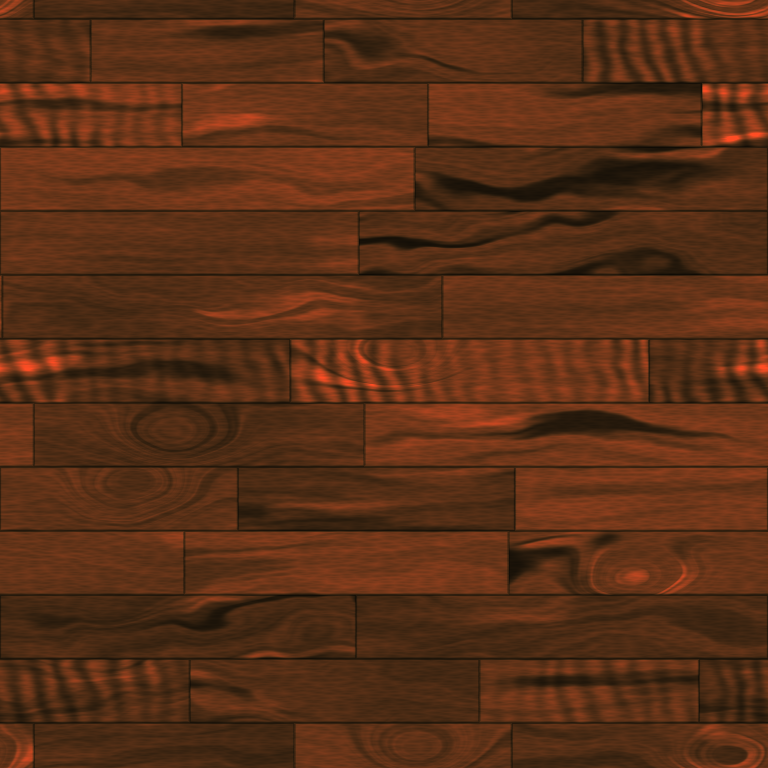
Give the GLSL for this texture, as a Shadertoy shader.

```glsl
const float ROWS = 12.0;
const float ROW_SHIFT = 0.293;
const float SEAM_WIDTH = 0.0011;

float hash(vec2 p) {
    return fract(sin(dot(p, vec2(127.1, 311.7))) * 4375.85);
}

// Layered, rotated sines, roughly -1 to 1
float sines(vec2 p, float seed) {
    float sum = 0.0, amp = 0.5;
    p += seed * vec2(1.7, 2.3);
    for (int i = 0; i < 4; i++) {
        sum += amp * sin(p.x + 1.3 * sin(p.y + seed));
        p = mat2(0.8, 0.6, -0.6, 0.8) * p * 1.8 + 1.9;
        amp *= 0.6;
    }
    return sum;
}

// Cellular noise: distance to the nearest scattered point
float cells(vec2 p, float seed) {
    vec2 id = floor(p), f = p - id;
    float nearest = 2.0;
    for (int y = -1; y <= 1; y++)
    for (int x = -1; x <= 1; x++) {
        vec2 o = vec2(x, y);
        vec2 c = id + o + seed;
        vec2 jitter = vec2(hash(c), hash(c + 37.3));
        nearest = min(nearest, length(o + jitter - f));
    }
    return nearest;
}

// Position of a butt joint within its row, in board units
float joint(float i, float count, float row) {
    float inner = step(0.5, i) * step(i, count - 0.5);
    return i + inner * 0.35 * (hash(vec2(i + 3.0, row)) - 0.5);
}

// Start of the first board in each row
float stagger(float row) {
    float starts[12] = float[12](0.044, 0.247, 0.0, 0.24, 0.0, 0.044,
                                 0.378, 0.003, 0.0, 0.0, 0.237, 0.118);
    return starts[int(row)];
}

// Walnut colour from its red level
vec3 walnut(float red) {
    float green = 0.33 * (1.0 - exp(-2.4 * red));
    return vec3(red, green, 0.47 * green);
}

// Bulge in the growth rings around a knot
float knot(vec2 p, vec2 centre) {
    vec2 d = (p - centre) * vec2(0.8, 1.5);
    return exp(-2.0 * dot(d, d));
}

// Wood level of one board; p is in row heights
float boardTone(vec2 p, vec2 id) {
    float seed = 60.0 * hash(id + 5.1);
    float wild = hash(id + 11.7);
    float ripple = smoothstep(0.68, 0.78, hash(id + 23.9));
    float knotty = step(0.76, hash(id + 31.3));
    float darkness = mix(0.15, 0.75, hash(id + 43.1));
    float shine = hash(id + 57.7);

    // Growth rings, bent by broad waves and knots
    float depth = p.y + mix(0.12, 0.6, wild * wild) * sines(p * vec2(0.7, 1.6), seed);
    vec2 centre = vec2(1.0 + 2.5 * hash(id + 61.3), 0.5 * hash(id + 71.9) - 0.25);
    depth += 1.5 * knotty * knot(p, centre);
    float growth = sines(vec2(p.x * 0.3, depth * 14.0), seed);

    // Slow drift, dark heartwood and glowing streaks
    float tone = mix(0.27, 0.47, hash(id + 83.3));
    tone += 0.04 * sines(p * vec2(0.9, 2.0), seed + 9.0) + 0.055 * growth;
    float heart = smoothstep(0.2, 0.85, sines(vec2(p.x * 0.4, depth * 5.0), seed + 7.0));
    tone *= 1.0 - darkness * heart;
    float patches = smoothstep(-0.2, 0.6, sines(p * vec2(1.1, 1.5), seed + 17.0));
    float glow = smoothstep(0.15, 0.95, sines(vec2(p.x * 0.5, depth * 6.0), seed + 3.0));
    tone += 0.5 * shine * glow * patches;

    // Curly figure running across the grain
    float curl = sin(p.x * 17.0 + 3.0 * p.y + 2.5 * sines(p * vec2(1.6, 2.2), seed + 29.0));
    tone *= 1.0 + ripple * (0.12 + 0.38 * curl * mix(0.3, 1.0, patches));

    // Fine pores
    return tone * (0.86 + 0.28 * cells(p * vec2(4.0, 24.0), floor(seed)));
}

float seam(float dist, float pixel) {
    return 1.0 - smoothstep(SEAM_WIDTH - 0.5 * pixel, SEAM_WIDTH + pixel, dist);
}

void mainImage(out vec4 fragColor, in vec2 fragCoord) {
    vec2 uv = fragCoord / iResolution.xy;
    float pixel = 1.0 / iResolution.y;

    // Row and number of boards in it
    float y = uv.y * ROWS + ROW_SHIFT;
    float row = mod(floor(y), ROWS);
    float across = fract(y);
    bool shortBoards = cos(6.2832 * (row + 0.5) / ROWS) > 0.5 || row == 4.0;
    float count = shortBoards ? 3.0 : 2.0;

    // Board between two uneven joints
    float u = fract(uv.x - stagger(row)) * count;
    float k = floor(u);
    if (u < joint(k, count, row)) k -= 1.0;
    else if (u >= joint(k + 1.0, count, row)) k += 1.0;
    float left = u - joint(k, count, row);
    float right = joint(k + 1.0, count, row) - u;

    vec2 p = vec2(left / count * ROWS, across - 0.5);
    float tone = boardTone(p, vec2(k, row));

    // Dark gaps between boards
    float rowGap = seam(min(across, 1.0 - across) / ROWS, pixel);
    float endGap = seam(min(left, right) / count, pixel);
    tone *= 1.0 - max(0.55 * rowGap, 0.45 * endGap);

    fragColor = vec4(walnut(clamp(tone, 0.06, 1.0)), 1.0);
}
```
